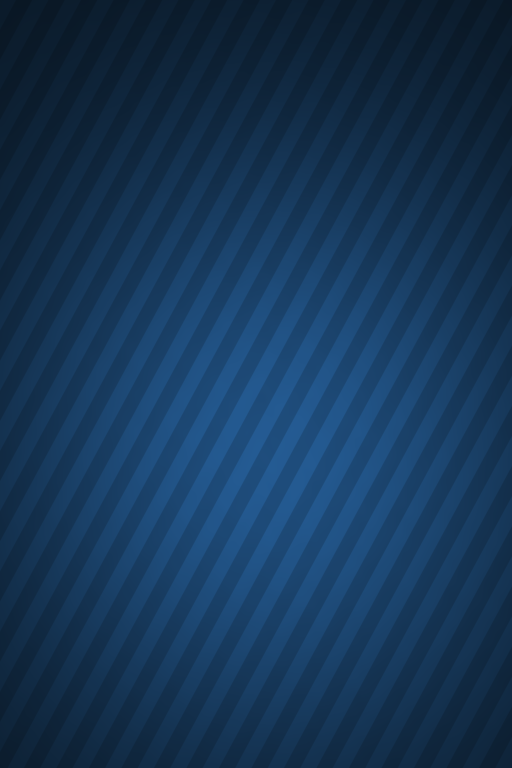
This pattern is drawn by a WebGL 2 fragment shader. Its source:

```glsl
#version 300 es
precision highp float;
// Diagonal two-tone blue stripes lit by a soft glow that fades to dark edges.
uniform vec2 u_resolution;
out vec4 fragColor;

const vec3 GLOW_BLUE = vec3(0.130, 0.328, 0.530);
const vec3 EDGE_BLUE = vec3(0.034, 0.083, 0.130);
const float STRIPES_ACROSS = 15.75;
const float STRIPE_LEAN = 0.54;      // horizontal run per unit of rise
const float STRIPE_CONTRAST = 0.085;

// Signed stripe wave: +1 on light bands, -1 on dark bands, equal widths.
float stripeWave(vec2 p, vec2 anchor, float count, float lean, float pixel) {
  vec2 q = p - anchor;
  float phase = (q.x - lean * q.y) * count;
  float edge = abs(fract(phase) - 0.5) - 0.25;
  float blur = 0.75 * pixel * count * length(vec2(1.0, lean));
  return smoothstep(-blur, blur, edge) * 2.0 - 1.0;
}

// Elliptical falloff, 1 at the centre.
float softGlow(vec2 uv, vec2 centre, vec2 radius) {
  vec2 d = (uv - centre) / radius;
  return exp(-dot(d, d));
}

// Faint uneven tone from layered sines.
float mottle(vec2 p, float frequency) {
  float a = sin(p.x * frequency + 2.0 * sin(p.y * frequency * 0.7));
  float b = sin(p.y * frequency * 1.6 + 2.0 * sin(p.x * frequency * 1.3));
  return 0.5 * (a + b);
}

void main() {
  vec2 uv = gl_FragCoord.xy / u_resolution;
  vec2 p = gl_FragCoord.xy / u_resolution.x;

  // Lighting
  float glow = softGlow(uv, vec2(0.53, 0.41), vec2(0.55, 0.42));
  vec3 color = mix(EDGE_BLUE, GLOW_BLUE, glow);

  // Stripes and slight tonal wear
  float wave = stripeWave(p, vec2(0.529, 0.570), STRIPES_ACROSS, STRIPE_LEAN, 1.0 / u_resolution.x);
  color *= 1.0 + STRIPE_CONTRAST * wave + 0.008 * mottle(p, 55.0);

  fragColor = vec4(color, 1.0);
}
```
